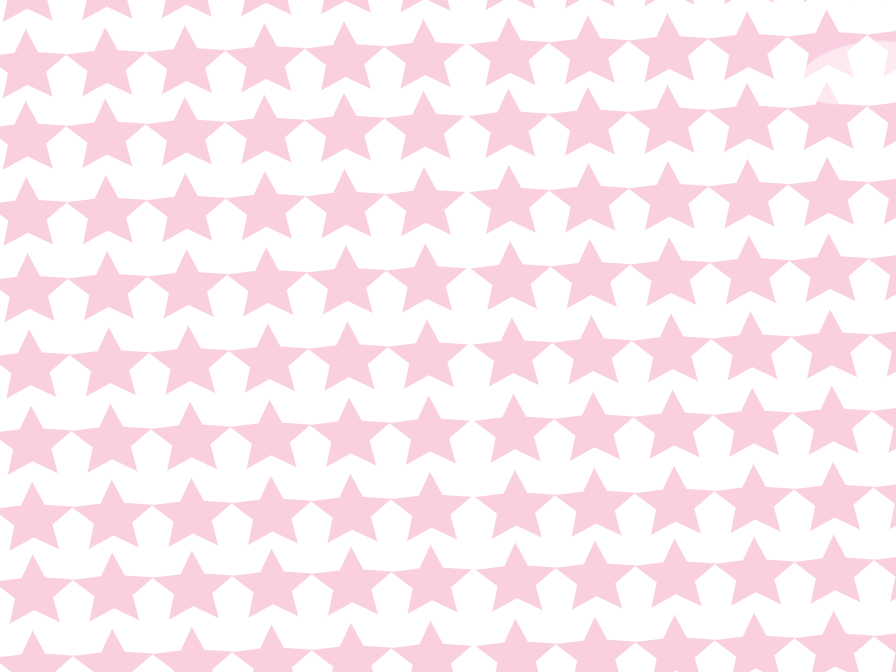
Give the GLSL for this pattern, as a Shadertoy shader.

```glsl
// Rows of slightly tilted pink stars touching arm to arm on white, with one faded patch.
#define PITCH      vec2(0.1184, 0.1134)   // column and row step, canvas height = 1
#define FIRST_STAR vec2(0.0399, 0.9003)   // centre of the top left star
#define RADII      vec2(0.0632, 0.0563)   // stars are a little wider than tall
#define NOTCH      0.472                  // inner radius relative to the tips
#define TILT       0.030                  // turn of each star
#define ROW_SLOPE  0.0248                 // rise of each row to the right
#define ROW_DRIFT  0.0104                 // sideways drift down the canvas
#define PINK       vec3(0.98, 0.81, 0.88)
#define PAPER      vec3(1.0)
#define FADE_POS   vec2(1.281, 0.892)
#define FADE_SIZE  vec2(0.097, 0.045)
#define FADE       0.55

const float PI = 3.14159;

// Coordinates of p in a frame turned counterclockwise by angle.
vec2 turned(vec2 p, float angle) {
    float c = cos(angle), s = sin(angle);
    return vec2(c * p.x + s * p.y, c * p.y - s * p.x);
}

// Signed edge distance of a five-pointed star with unit tips.
float starDistance(vec2 p) {
    float sector = PI / 5.0;
    float angle = mod(atan(p.x, p.y) + sector, 2.0 * sector) - sector;
    vec2 folded = length(p) * vec2(cos(angle), abs(sin(angle)));
    vec2 tip = vec2(1.0, 0.0);
    vec2 edge = NOTCH * vec2(cos(sector), sin(sector)) - tip;
    return dot(folded - tip, normalize(vec2(edge.y, -edge.x)));
}

// Centre of a star, including the uneven seams between tiles.
vec2 starCentre(vec2 cell) {
    vec2 offset = cell * PITCH;
    offset.x += 0.0078 * step(5.5, cell.x);
    offset.y -= 0.0069 * step(0.5, cell.y) + 0.0052 * step(6.5, cell.y);
    offset.y -= ROW_SLOPE * offset.x;
    offset.x += ROW_DRIFT * smoothstep(1.0, 7.0, cell.y);
    return FIRST_STAR + vec2(offset.x, -offset.y);
}

// Distance to the closest star among the neighbouring cells.
float starField(vec2 p) {
    vec2 offset = p - FIRST_STAR;
    offset.y = ROW_SLOPE * offset.x - offset.y;
    vec2 nearest = floor(offset / PITCH + 0.5);
    float d = 1.0;
    for (int j = -1; j <= 1; j++) {
        for (int i = -1; i <= 1; i++) {
            vec2 centre = starCentre(nearest + vec2(i, j));
            vec2 local = turned(p - centre, TILT) / RADII;
            d = min(d, starDistance(local) * RADII.y);
        }
    }
    return d;
}

void mainImage(out vec4 fragColor, in vec2 fragCoord) {
    vec2 p = fragCoord / iResolution.y;
    float pixel = 1.0 / iResolution.y;
    float ink = clamp(0.5 - starField(p) / pixel, 0.0, 1.0);

    // Worn patch near the upper right corner
    float patchRadius = length(turned(p - FADE_POS, 0.2) / FADE_SIZE);
    ink *= 1.0 - FADE * (1.0 - smoothstep(0.94, 1.02, patchRadius));

    fragColor = vec4(mix(PAPER, PINK, ink), 1.0);
}
```
